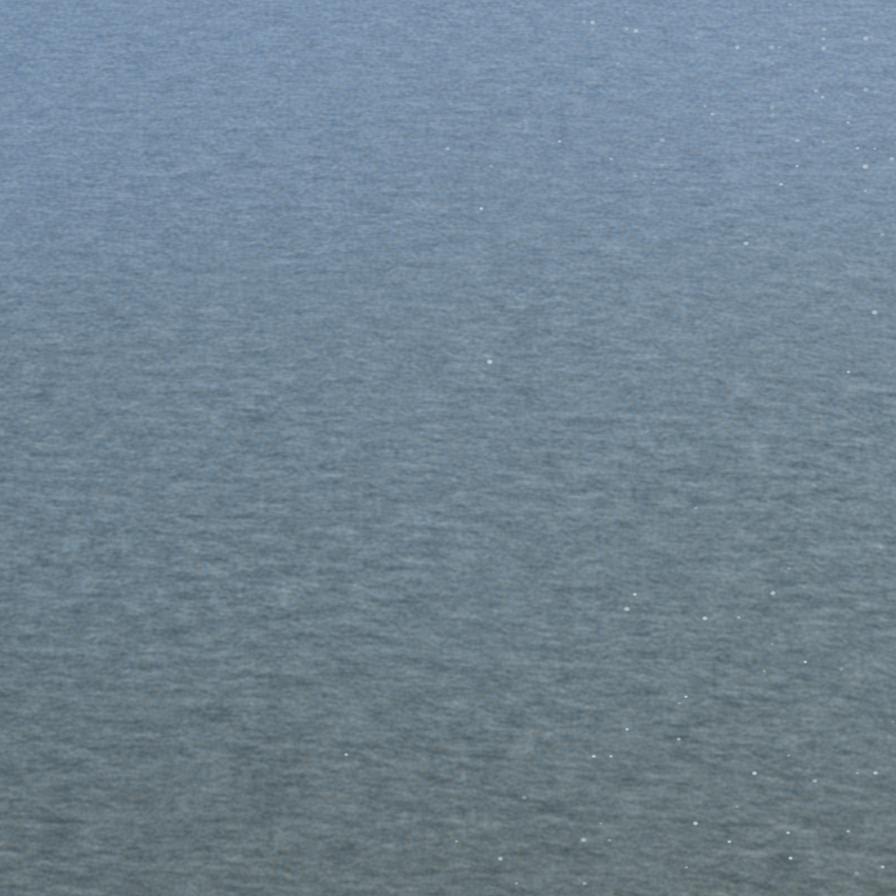
A Shadertoy shader for this texture:

```glsl
const vec3 NEAR_COLOR = vec3(0.388, 0.440, 0.452);
const vec3 MID_COLOR = vec3(0.435, 0.510, 0.556);
const vec3 FAR_COLOR = vec3(0.490, 0.582, 0.682);
const vec3 GLINT_COLOR = vec3(0.78, 0.83, 0.85);
const float PERSPECTIVE = 0.48;     // how much ripples shrink toward the top
const float TILT = 0.07;            // ripples sink toward the right
const vec2 SWELL_FREQ = vec2(12.0, 64.0);
const vec2 RIPPLE_FREQ = vec2(30.0, 112.0);
const vec2 CHOP_FREQ = vec2(85.0, 185.0);
const vec2 GRAIN_FREQ = vec2(200.0, 235.0);
const float SWELL_GAIN = 0.070;
const float RIPPLE_GAIN = 0.092;
const float CHOP_GAIN = 0.080;
const float GRAIN_GAIN = 0.060;
const float CHROMA_GAIN = 0.032;
const float GLINT_CELLS = 105.0;
const float GLINT_DENSITY = 0.055;

vec3 hash3(vec2 p) {
    vec3 q = fract(p.xyx * vec3(0.1031, 0.1030, 0.0973));
    q += dot(q, q.yxz + 33.33);
    return fract((q.xxy + q.yzz) * q.zyx);
}

float cornerSlope(vec2 cell, vec2 offset) {
    return dot(hash3(cell).xy * 2.0 - 1.0, offset);
}

// Gradient noise, roughly -0.7 to 0.7
float noise(vec2 p) {
    vec2 i = floor(p), f = fract(p);
    vec2 u = f * f * f * (f * (f * 6.0 - 15.0) + 10.0);
    vec2 e = vec2(0.0, 1.0);
    float low = mix(cornerSlope(i, f), cornerSlope(i + e.yx, f - e.yx), u.x);
    float high = mix(cornerSlope(i + e, f - e), cornerSlope(i + e.yy, f - e.yy), u.x);
    return mix(low, high, u.y);
}

// Canvas position to receding water plane
vec2 waterPlane(vec2 uv) {
    float scale = 1.0 - PERSPECTIVE * uv.y;
    vec2 plane = vec2((uv.x - 0.5) / scale, -log(scale) / PERSPECTIVE);
    plane.y += TILT * plane.x * (1.0 - 0.7 * uv.y);
    plane.y += 0.012 * noise(plane * vec2(3.0, 5.0) + 40.0);
    return plane + 10.0;
}

vec3 waterColor(vec2 uv) {
    float height = uv.y + 0.10 * noise(uv * 3.0 + 7.0);
    vec3 color = mix(NEAR_COLOR, MID_COLOR, smoothstep(-0.15, 0.55, height));
    color = mix(color, FAR_COLOR, smoothstep(0.38, 1.05, height));
    return color + 0.022 * (uv.x - 0.5) * vec3(1.1, 0.9, 0.5);
}

float waveLight(vec2 uv, vec2 plane) {
    float calm = mix(1.0, 0.65, smoothstep(0.3, 1.0, uv.y));
    float gusts = 1.0 + 0.3 * noise(uv * vec2(5.0, 7.0) + 21.0);
    float light = SWELL_GAIN * noise(plane * SWELL_FREQ);
    light += RIPPLE_GAIN * noise(plane * RIPPLE_FREQ + 13.0);
    light += CHOP_GAIN * noise(plane * CHOP_FREQ + 29.0);
    return light * calm * gusts + GRAIN_GAIN * noise(uv * GRAIN_FREQ);
}

// Sparse sun sparkles, denser to the right and at the upper right
float glints(vec2 uv, float pixel) {
    vec2 p = uv * GLINT_CELLS;
    vec2 cell = floor(p);
    vec2 center = (cell + 0.5) / GLINT_CELLS;
    vec3 rnd = hash3(cell + 171.0);
    vec3 look = hash3(cell + 417.0);
    float bands = smoothstep(0.68, 0.85, center.y)
                + 0.6 * (1.0 - smoothstep(0.2, 0.48, center.y));
    float chance = GLINT_DENSITY * smoothstep(0.40, 1.0, center.x) * (0.1 + bands);
    vec2 offset = (p - cell - mix(vec2(0.35), vec2(0.65), rnd.yz)) / GLINT_CELLS;
    float radius = mix(0.0014, 0.0030, look.x * look.x);
    float dist = length(offset * vec2(0.85, 1.1));
    float spot = 1.0 - smoothstep(0.3 * radius, radius + pixel, dist);
    return spot * step(rnd.x, chance) * mix(0.3, 0.95, look.y);
}

void mainImage(out vec4 fragColor, in vec2 fragCoord) {
    vec2 uv = fragCoord / iResolution.xy;
    float pixel = 1.0 / iResolution.y;
    vec2 plane = waterPlane(uv);

    // Water body and ripples
    vec3 color = waterColor(uv) + waveLight(uv, plane);

    // Faint colour speckle
    float warmth = noise(uv * vec2(120.0, 150.0) + 61.0);
    color += CHROMA_GAIN * warmth * vec3(1.0, 0.0, -1.0);

    // Sparkles
    color = mix(color, GLINT_COLOR, glints(uv, pixel));
    fragColor = vec4(clamp(color, 0.0, 1.0), 1.0);
}
```
